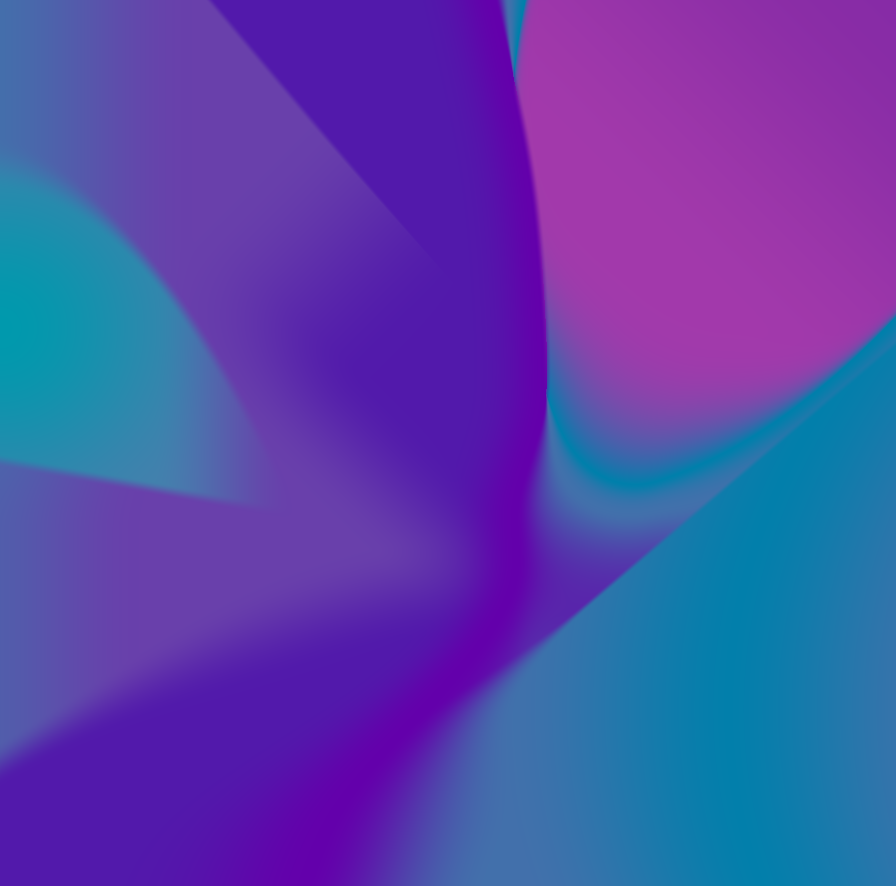
This background is drawn by a WebGL 1 fragment shader. Its source:

```glsl
precision highp float;
// Abstract background of soft folded petals in violet, blue, teal and magenta.
// A violet ridge splits the canvas; each side is a gradient of the distance to
// curved edges, with a leaf, a petal and a lower sheet blended over it.

uniform vec2 u_resolution;

const vec3 VIOLET  = vec3(0.39, 0.00, 0.67);
const vec3 INDIGO  = vec3(0.32, 0.10, 0.67);
const vec3 PURPLE  = vec3(0.41, 0.25, 0.67);
const vec3 STEEL   = vec3(0.26, 0.44, 0.67);
const vec3 TEAL    = vec3(0.00, 0.50, 0.67);
const vec3 AQUA    = vec3(0.00, 0.60, 0.68);
const vec3 MIST    = vec3(0.27, 0.50, 0.68);
const vec3 MAGENTA = vec3(0.635, 0.225, 0.67);
const vec3 ORCHID  = vec3(0.53, 0.17, 0.65);

const vec2 SHADE_CENTER = vec2(0.47, 0.56);  // indigo shade beside the ridge
const vec2 PETAL_TIP = vec2(0.68, 0.45);     // softest part of the petal rim
const float PETAL_ROUNDING = 0.08;
const float EDGE = 0.005;                    // half width of the crisp edges

// Ramp that starts smoothly at zero
float hinge(float t, float softness) {
  return 0.5 * (t + sqrt(t * t + softness * softness));
}

float smoothMin(float a, float b, float k) {
  float h = max(k - abs(a - b), 0.0);
  return min(a, b) - h * h / (4.0 * k);
}

// Horizontal place of the violet ridge at height y
float ridgeX(float y) {
  return 0.345 + 0.3 * y
    + 0.65 * hinge(y - 0.09, 0.05)
    - 0.35 * hinge(y - 0.28, 0.04)
    - 0.80 * hinge(y - 0.345, 0.04)
    + 0.60 * hinge(y - 0.43, 0.03)
    - 0.45 * hinge(y - 0.54, 0.04)
    - 0.20 * hinge(y - 0.80, 0.10);
}

// Depth inside the petal, negative outside
float petalDepth(vec2 p) {
  float t = (p.y - 0.82) * (p.y - 0.82);
  float u = p.x - 0.69;
  float fromLeft = p.x - (0.569 + 0.5 * t + 1.2 * t * t);
  float fromBelow = p.y - (0.446 + 0.2 * u + 1.4 * u * u);
  return smoothMin(fromLeft, fromBelow, PETAL_ROUNDING);
}

// Purple folds and aqua leaf, left of the ridge
vec3 leftSide(vec2 p, float d) {
  float upper = smoothstep(0.4, 0.6, p.y);
  float haze = (1.0 - smoothstep(-0.03, mix(0.16, 0.22, upper), p.x)) * mix(0.65, 1.0, upper);
  vec3 color = mix(PURPLE, STEEL, haze);

  // Diagonal shade and the crisp fold above it
  vec2 q = p - SHADE_CENTER;
  float across = 0.7 * (q.x + q.y);
  float along = 0.7 * (q.y - q.x);
  float shade = smoothstep(-0.17, -0.03, across) * (1.0 - smoothstep(0.05, 0.3, along));
  float fold = smoothstep(-EDGE, EDGE, p.x - 0.234 - 0.836 * (1.0 - p.y));
  color = mix(color, INDIGO, max(shade, fold));

  // Lower indigo fold
  float foldTop = 0.138 + 0.62 * p.x - 0.42 * p.x * p.x;
  float foldSoft = 0.025 + 0.035 * smoothstep(0.0, 0.35, p.x);
  color = mix(color, INDIGO, smoothstep(-foldSoft, foldSoft, foldTop - p.y));

  // Leaf that fades out toward its tip
  float leafTop = 0.816 - 0.2 * p.x - 3.0 * p.x * p.x;
  float leafBase = 0.478 - 0.185 * p.x;
  float topSoft = mix(0.03, 0.015, smoothstep(0.0, 0.18, p.x));
  float leaf = smoothstep(-topSoft, topSoft, leafTop - p.y)
    * smoothstep(-EDGE, 2.0 * EDGE, p.y - leafBase)
    * (1.0 - smoothstep(0.17, 0.33, p.x));
  float leafFade = smoothstep(0.0, 0.28, length(p - vec2(0.0, 0.63)));
  color = mix(color, mix(AQUA, MIST, leafFade), leaf);

  // Glow of the ridge
  float glow = d / (0.045 + 0.07 * (1.0 - smoothstep(0.0, 0.3, p.y)));
  return mix(color, VIOLET, exp(-glow * glow));
}

// Blue slopes and magenta petal, right of the ridge
vec3 rightSide(vec2 p, float d) {
  // Slope from the ridge to the teal rim of the petal
  float depth = petalDepth(p);
  float gap = max(-depth, 0.0) * (1.0 + 5.0 * smoothstep(0.58, 0.75, p.x));
  float rise = max(d, 0.0) / (max(d, 0.0) + gap + 0.0001);
  vec3 color = mix(VIOLET, STEEL, smoothstep(0.0, 0.45, rise));
  color = mix(color, TEAL, smoothstep(0.4, 1.0, rise));

  // Lower sheet with its curved teal band
  float sheetX = 0.575 + 1.17 * (p.y - 0.25) + 0.8 * hinge(0.2 - p.y, 0.03);
  float sheetSoft = EDGE + 0.1 * (1.0 - smoothstep(0.05, 0.32, p.y));
  float bandX = 0.813 + 0.9 * (p.y - 0.2) * (p.y - 0.2);
  vec3 sheet = mix(TEAL, STEEL, smoothstep(-0.03, 0.27, abs(p.x - bandX)));
  color = mix(color, sheet, smoothstep(-sheetSoft, sheetSoft, p.x - sheetX));

  // Petal, blurred near its tip
  vec2 tip = p - PETAL_TIP;
  float blur = 0.003 + 0.058 * exp(-25.0 * dot(tip, tip));
  vec3 petal = mix(MAGENTA, ORCHID, smoothstep(1.45, 2.0, p.x + p.y));
  return mix(color, petal, 1.0 - exp(-max(depth, 0.0) / blur));
}

void main() {
  vec2 p = gl_FragCoord.xy / u_resolution;
  float d = p.x - ridgeX(p.y);
  vec3 color = mix(leftSide(p, d), rightSide(p, d), smoothstep(-EDGE, EDGE, d));
  gl_FragColor = vec4(color, 1.0);
}
```
